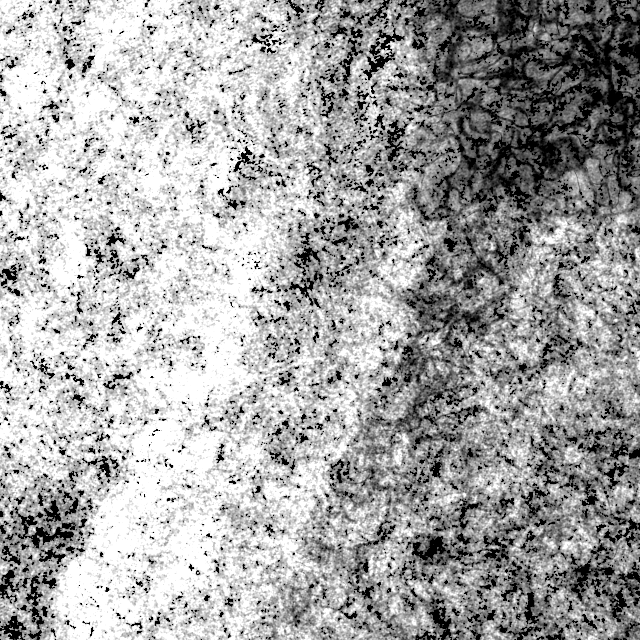
Write a three.js fragment shader that draws this texture.

```glsl
// Grainy monochrome relief: leaning ridges, bright at left, dark and veined at right.
// Broad tone regions are added to sheared streak noise, ridged veins and fine grain;
// black speckle is cut by a threshold that rises inside the dark regions.
varying vec2 vUv;

const float BRIGHT_SIDE = 0.97;    // tone at the left
const float GREY_SIDE = 0.67;      // tone at the right
const float STREAK_CONTRAST = 0.52;
const float PATCH_CONTRAST = 0.42;
const float GRAIN_CONTRAST = 1.05;
const float VEIN_DEPTH = 0.34;
const float SPECKLE_MIN = 0.19;    // threshold in clean areas
const float SPECKLE_RANGE = 0.27;  // added threshold in dark areas
const float SPECKLE_EDGE = 0.035;
const vec2 STREAK_SCALE = vec2(26.0, 7.0);
const float CLUMP_SCALE = 105.0;
const float GRAIN_SCALE = 230.0;
const float DUST_SCALE = 410.0;

float hash(vec2 p) {
  return fract(sin(dot(p, vec2(127.1, 311.7))) * 43758.5453);
}

float noise(vec2 p) {
  vec2 i = floor(p);
  vec2 f = fract(p);
  f = f * f * (3.0 - 2.0 * f);
  float low = mix(hash(i), hash(i + vec2(1.0, 0.0)), f.x);
  float high = mix(hash(i + vec2(0.0, 1.0)), hash(i + 1.0), f.x);
  return mix(low, high, f.y);
}

// Rotated octaves hide the noise lattice
float fbm(vec2 p) {
  float sum = 0.0;
  float weight = 0.5;
  for (int i = 0; i < 4; i++) {
    sum += weight * noise(p);
    p = mat2(1.6, 1.2, -1.2, 1.6) * p + 7.3;
    weight *= 0.5;
  }
  return sum / 0.9375;
}

float band(float x, float centre, float width) {
  float d = (x - centre) / width;
  return exp(-d * d);
}

// Soft upright ellipse that leans with the ridges
float blot(vec2 p, vec2 centre, vec2 radius) {
  vec2 d = p - centre;
  d.x -= 0.35 * d.y;
  d /= radius;
  return exp(-dot(d, d));
}

// Thin lines where the noise crosses its middle value
float veins(vec2 p) {
  float line = abs(2.0 * noise(p) - 1.0);
  return 1.0 - smoothstep(0.04, 0.24, line);
}

void main() {
  vec2 p = vUv;
  vec2 warp = vec2(fbm(p * 9.0), fbm(p * 9.0 + 31.0)) - 0.5;
  vec2 w = p + 0.09 * warp;

  // Ridge coordinate: steep lines curving upright towards the top
  float ridge = w.x - 0.62 * p.y + 0.2 * p.y * p.y;
  vec2 along = vec2(ridge, p.y);

  // Regions
  float upperRight = smoothstep(0.64, 0.73, w.x) * smoothstep(0.62, 0.74, w.y);
  float lowerRight = smoothstep(0.5, 0.62, ridge) * (1.0 - smoothstep(0.22, 0.38, w.y));
  float lowerLeft = (1.0 - smoothstep(0.02, 0.08, ridge)) * (1.0 - smoothstep(0.2, 0.34, w.y));
  float core = band(ridge, 0.22, 0.09) * smoothstep(0.25, 0.75, p.y);
  float crest = band(ridge, 0.1, 0.035) * (1.0 - smoothstep(0.55, 0.8, p.y));
  crest += band(ridge, 0.345, 0.03) * (1.0 - smoothstep(0.5, 0.7, p.y));
  float flank = band(ridge, 0.44, 0.06) * (1.0 - smoothstep(0.5, 0.75, p.y));
  float right = smoothstep(0.3, 0.75, w.x);
  float blots = blot(w, vec2(0.365, 0.73), vec2(0.022, 0.055))
    + blot(w, vec2(0.43, 0.96), vec2(0.015, 0.05))
    + blot(w, vec2(0.6, 0.87), vec2(0.014, 0.07));

  // Noise layers, centred on zero
  float streak = fbm(along * STREAK_SCALE) - 0.5;
  float patches = fbm(w * 24.0 + 5.0) - 0.5;
  float clump = noise(w * CLUMP_SCALE) - 0.5;
  float grain = noise(mat2(0.8, 0.6, -0.6, 0.8) * p * GRAIN_SCALE) - 0.5;
  float dust = noise(mat2(0.9, -0.44, 0.44, 0.9) * p * DUST_SCALE + 17.0) - 0.5;

  // Grey relief
  float tone = mix(BRIGHT_SIDE, GREY_SIDE, smoothstep(0.12, 0.8, w.x));
  tone += 0.2 * crest - 0.1 * flank - 0.1 * core;
  tone -= 0.27 * upperRight + 0.1 * lowerRight + 0.34 * lowerLeft;
  tone += STREAK_CONTRAST * streak + PATCH_CONTRAST * patches;
  float grainMix = 0.38 * clump + 0.4 * grain + 0.4 * dust;
  tone += GRAIN_CONTRAST * grainMix * (1.0 - 0.4 * upperRight);

  // Branching gullies
  float gully = max(veins(w * 27.0), 0.8 * veins(w * 55.0 + 11.0));
  tone -= VEIN_DEPTH * gully * (0.2 + 0.4 * right + 0.4 * upperRight + 0.4 * flank);

  // Black speckle
  float dark = 0.1 + 0.22 * right + 0.36 * core + 0.25 * upperRight + 0.28 * lowerRight;
  dark += 0.6 * lowerLeft + 0.9 * blots - 0.3 * crest - 0.15 * flank;
  dark += 0.2 * gully * upperRight - 1.3 * streak - 0.6 * patches;
  float cut = SPECKLE_MIN + SPECKLE_RANGE * clamp(dark, 0.0, 1.4);
  float speckle = 0.5 + 0.5 * clump + 0.4 * grain + 0.3 * dust;
  tone *= smoothstep(cut - SPECKLE_EDGE, cut + SPECKLE_EDGE, speckle);

  gl_FragColor = vec4(vec3(clamp(tone, 0.0, 1.0)), 1.0);
}
```
